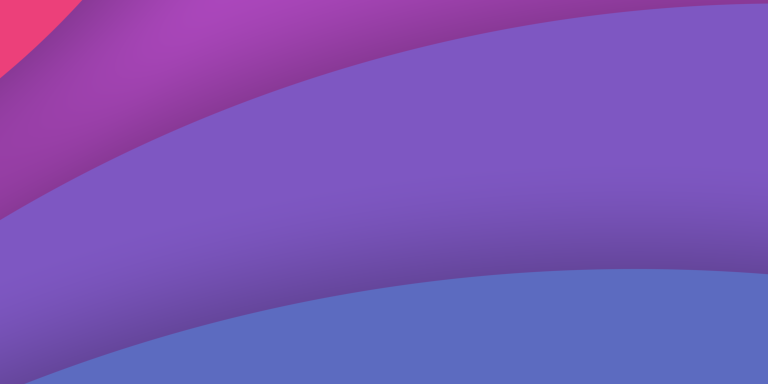
A Shadertoy shader for this background:

```glsl
const vec3 PINK = vec3(0.925, 0.251, 0.478);
const vec3 MAGENTA = vec3(0.671, 0.278, 0.737);
const vec3 PURPLE = vec3(0.494, 0.341, 0.761);
const vec3 BLUE = vec3(0.361, 0.420, 0.753);

const float SHADOW_REACH = 0.30;
const float SHADOW_STRENGTH = 0.40;

// Signed distance to a disc, negative inside
float disc(vec2 p, vec2 center, float radius) {
    return length(p - center) - radius;
}

// Soft shadow on the base, then the flat sheet on top of it
vec3 layer(vec3 base, vec3 color, float dist, float pixel) {
    float shade = 1.0 - smoothstep(-SHADOW_REACH, SHADOW_REACH, dist);
    float cover = 1.0 - smoothstep(-0.75 * pixel, 0.75 * pixel, dist);
    return mix(base * (1.0 - SHADOW_STRENGTH * shade), color, cover);
}

void mainImage(out vec4 fragColor, in vec2 fragCoord) {
    // Height spans one unit, width two
    vec2 p = fragCoord / iResolution.xy * vec2(2.0, 1.0);
    float pixel = 1.0 / iResolution.y;

    // Stack the sheets from back to front
    vec3 color = MAGENTA;
    color = layer(color, PINK, disc(p, vec2(-1.328, 2.406), 2.087), pixel);
    color = layer(color, PURPLE, disc(p, vec2(2.044, -2.993), 3.984), pixel);
    color = layer(color, BLUE, disc(p, vec2(1.654, -4.0755), 4.375), pixel);

    fragColor = vec4(color, 1.0);
}
```
